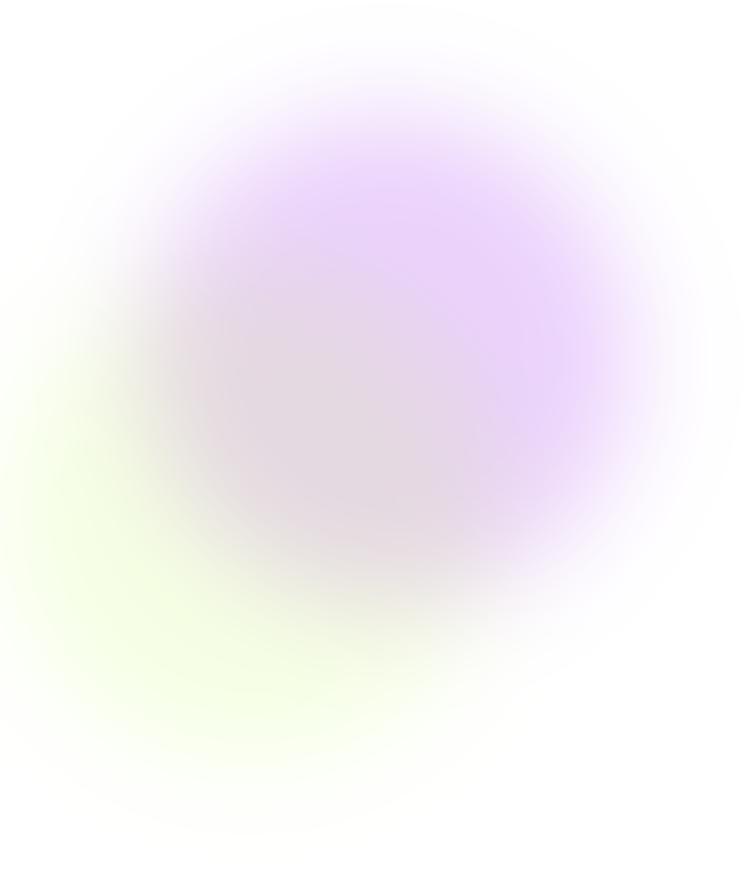
A WebGL 1 fragment shader for this background:

```glsl
precision highp float;

// Two large, heavily blurred discs on white: a violet one at the upper right
// and a translucent lime one laid over its lower left. Each soft edge is a
// Gaussian-blurred step, computed from the distance to the disc's rim.

uniform vec2 u_resolution;

// Positions and lengths are in units of the canvas height.
#define VIOLET_CENTER vec2(0.432, 0.599)
#define LIME_CENTER   vec2(0.280, 0.427)
#define DISC_RADIUS   0.267
#define BLUR_SIGMA    0.057
#define VIOLET_COLOR  vec3(0.555, 0.000, 0.933)
#define VIOLET_ALPHA  0.18
#define LIME_COLOR    vec3(0.750, 1.000, 0.270)
#define LIME_ALPHA    0.15

// Coverage of a blurred disc: near 1 inside, 0.5 on the rim, 0 far outside.
float blurredDisc(vec2 p, vec2 center) {
  float rimDistance = length(p - center) - DISC_RADIUS;
  float x = clamp(rimDistance / (BLUR_SIGMA * sqrt(2.0)), -3.0, 3.0);
  // Logistic form of 0.5 * (1 - erf(x)).
  return 1.0 / (1.0 + exp(2.0 * x * (1.1283 + 0.1009 * x * x)));
}

void main() {
  vec2 p = gl_FragCoord.xy / u_resolution.y;

  // Layer the discs over white, lime on top.
  vec3 color = vec3(1.0);
  color = mix(color, VIOLET_COLOR, VIOLET_ALPHA * blurredDisc(p, VIOLET_CENTER));
  color = mix(color, LIME_COLOR, LIME_ALPHA * blurredDisc(p, LIME_CENTER));

  gl_FragColor = vec4(color, 1.0);
}
```
